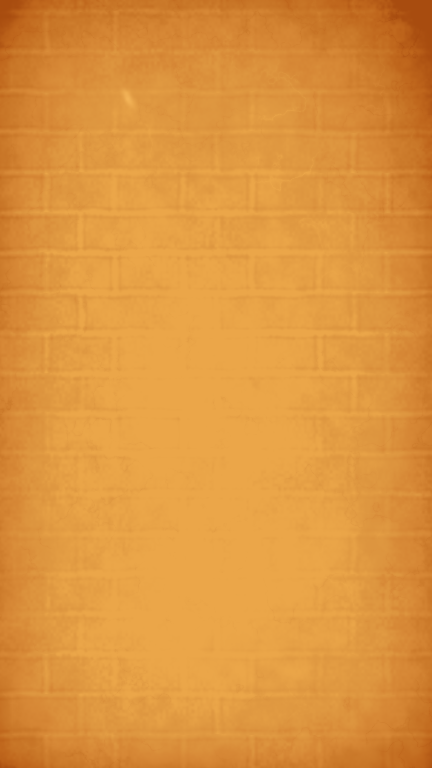
This texture is drawn by a Shadertoy shader. Its source:

```glsl
// Faded amber brick wall under worn plaster, darkening to burnt orange at the edges.

float hash(vec2 p) {
    p = fract(p * vec2(0.1031, 0.1137));
    p += dot(p, p.yx + 33.33);
    return fract((p.x + p.y) * p.x * 17.0);
}

float noise(vec2 p) {
    vec2 cell = floor(p), f = fract(p);
    f = f * f * (3.0 - 2.0 * f);
    return mix(mix(hash(cell), hash(cell + vec2(1, 0)), f.x),
               mix(hash(cell + vec2(0, 1)), hash(cell + vec2(1, 1)), f.x), f.y);
}

float fbm(vec2 p) {
    float sum = 0.0, amp = 0.5;
    for (int i = 0; i < 5; i++) {
        sum += amp * noise(p);
        p = mat2(1.6, 1.2, -1.2, 1.6) * p + 7.3;
        amp *= 0.5;
    }
    return sum;
}

// Pale mortar with a thin shadow beside it, and a slight tone per brick.
float brickRelief(vec2 p) {
    const vec2 size = vec2(0.158, 0.093);
    p += 0.006 * (vec2(noise(p * 19.0), noise(p * 19.0 + 40.0)) - 0.5);
    float rowPos = (p.y - 0.120) / size.y;
    float row = floor(rowPos);
    float even = 1.0 - mod(row, 2.0);
    float column = (p.x - 0.108) / size.x - 0.5 * even;
    float joint = floor(column + 0.5);
    float bedDist = (rowPos - floor(rowPos + 0.5)) * size.y;
    float jointDist = (column - joint) * size.x;

    // Alternate joints nearly vanish in every other course.
    float jointWear = mix(1.0, 0.2, even * mod(joint, 2.0)) * (0.5 + 0.5 * hash(vec2(joint, row) + 9.0));
    float bed = exp(-pow(bedDist / 0.005, 2.0)) - 0.65 * exp(-pow((abs(bedDist) - 0.011) / 0.004, 2.0));
    float head = exp(-pow(jointDist / 0.005, 2.0)) - 0.65 * exp(-pow((abs(jointDist) - 0.011) / 0.004, 2.0));
    float tone = hash(vec2(floor(column), row) + 21.0) - 0.5;
    return bed + head * jointWear + 0.35 * tone - 0.12;
}

// Fine bright creases along noise contours.
float creases(vec2 p) {
    float ridge = abs(fbm(p) - 0.48);
    return exp(-ridge * 55.0) * smoothstep(0.4, 0.7, noise(p * 0.7 + 15.0));
}

float softSpot(vec2 p, vec2 center, vec2 radius) {
    vec2 d = (p - center) / radius;
    return exp(-dot(d, d));
}

vec3 amberRamp(float t) {
    vec3 c = mix(vec3(0.66, 0.30, 0.06), vec3(0.75, 0.40, 0.11), smoothstep(0.0, 0.25, t));
    c = mix(c, vec3(0.79, 0.47, 0.16), smoothstep(0.2, 0.45, t));
    c = mix(c, vec3(0.84, 0.53, 0.21), smoothstep(0.4, 0.62, t));
    c = mix(c, vec3(0.87, 0.59, 0.25), smoothstep(0.58, 0.8, t));
    return mix(c, vec3(0.92, 0.65, 0.285), smoothstep(0.76, 1.0, t));
}

void mainImage(out vec4 fragColor, in vec2 fragCoord) {
    // Width is 1; y runs downward from the top edge.
    vec2 p = vec2(fragCoord.x, iResolution.y - fragCoord.y) / iResolution.x;
    float height = iResolution.y / iResolution.x;
    float bottom = height - p.y;

    // Edge darkening, broadest on the right and in the corners.
    float cloud = fbm(p * 4.0 + 3.0) - 0.48;
    float shade = 0.48 * exp(-p.x / 0.115)
                + 0.54 * exp(-(1.0 - p.x) / 0.135)
                + 0.46 * exp(-p.y / 0.13)
                + 0.48 * exp(-bottom / 0.11);
    shade += 0.13 * softSpot(p, vec2(1.0, 0.12), vec2(0.3, 0.3));
    shade += 0.12 * smoothstep(0.85, 0.1, p.y);
    float light = 1.0 - shade * (1.0 + 0.5 * cloud) + 0.25 * cloud;
    light += 0.05 * softSpot(p, vec2(0.45, 1.15), vec2(0.35, 0.5));

    // Bricks show most in the upper courses and dissolve lower down.
    float visible = 0.06 + 0.06 * softSpot(p, vec2(0.45, 0.55), vec2(0.8, 0.32));
    visible *= 0.45 + 1.1 * noise(p * 5.0 + 8.0);
    light += visible * brickRelief(p);

    // Plaster mottling, creases and grain.
    light += 0.20 * (fbm(p * 27.0) - 0.48);
    light += 0.12 * (noise(p * vec2(150.0, 130.0)) - 0.5) * noise(p * 8.0);
    float worn = 0.3 + softSpot(p, vec2(0.72, 0.33), vec2(0.22, 0.2))
                     + softSpot(p, vec2(0.57, 1.38), vec2(0.2, 0.18));
    light += 0.10 * worn * creases(p * 13.0);
    light -= 0.07 * creases(p * 17.0 + 50.0);

    vec3 color = amberRamp(clamp(light, 0.0, 1.0));

    // Small pale chip in the plaster, upper left.
    vec2 chip = p - vec2(0.296, 0.227);
    chip.x -= 0.4 * chip.y;
    color += vec3(0.08, 0.11, 0.09) * softSpot(chip, vec2(0.0), vec2(0.010, 0.019));

    fragColor = vec4(color, 1.0);
}
```
